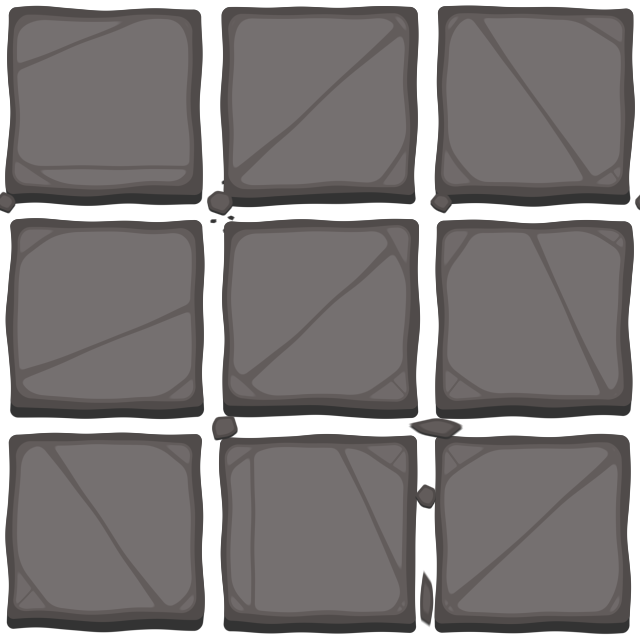
Give the GLSL for this pattern, as a WebGL 1 fragment shader.

```glsl
precision highp float;
// Cartoon paving: a 3 by 3 grid of chipped, cracked stone slabs on white.
// Each slab stacks warped rounded boxes (side, rim, bevel, face); the face is
// cut by cracks and corner chips, and faceted pebbles lie at the joints.

uniform vec2 u_resolution;

#define GRID 3.0
#define SLAB_HALF vec2(0.455, 0.437)
#define SIDE_DEPTH 0.047
#define RIM_WIDTH 0.034
#define BEVEL_WIDTH 0.020
#define CRACK_WIDTH 0.009
#define ROUGHNESS 0.030
#define CHIP_GAP 0.011
#define FACE_COLOR vec3(0.46, 0.44, 0.44)
#define BEVEL_COLOR vec3(0.385, 0.36, 0.357)
#define RIM_COLOR vec3(0.315, 0.295, 0.29)
#define SIDE_COLOR vec3(0.20)

float hash(vec2 p) {
  return fract(sin(dot(p, vec2(127.1, 311.7))) * 43758.5);
}

// Gradient noise on a lattice that wraps after `period` cells.
float cornerSlope(vec2 cell, vec2 offset, float period, float seed) {
  float angle = 6.2832 * hash(mod(cell, period) + seed);
  return dot(vec2(cos(angle), sin(angle)), offset);
}

float noise(vec2 p, float period, float seed) {
  vec2 i = floor(p), f = p - i, e = vec2(1.0, 0.0);
  vec2 w = f * f * f * (f * (f * 6.0 - 15.0) + 10.0);
  float low = mix(cornerSlope(i, f, period, seed),
                  cornerSlope(i + e, f - e, period, seed), w.x);
  float high = mix(cornerSlope(i + e.yx, f - e.yx, period, seed),
                   cornerSlope(i + 1.0, f - 1.0, period, seed), w.x);
  return mix(low, high, w.y);
}

float smoothMax(float a, float b, float k) {
  float h = max(k - abs(a - b), 0.0) / k;
  return max(a, b) + h * h * k * 0.25;
}

float roundBox(vec2 p, vec2 halfSize, float radius) {
  vec2 q = abs(p) - halfSize + radius;
  return length(max(q, 0.0)) + min(max(q.x, q.y), 0.0) - radius;
}

// Faceted pebble: a rounded intersection of half planes.
float pebble(vec2 p, vec2 radius, float seed) {
  float d = -1.0;
  for (int i = 0; i < 6; i++) {
    float k = float(i);
    float angle = 1.0472 * (k + 0.7 * hash(vec2(k, seed)));
    d = smoothMax(d, dot(p / radius, vec2(cos(angle), sin(angle))) - 0.85, 0.2);
  }
  return d * min(radius.x, radius.y);
}

void paint(inout vec3 color, vec3 ink, float d, float px) {
  color = mix(color, ink, 1.0 - smoothstep(-px, px, d));
}

void paintPebble(inout vec3 color, vec2 p, vec2 radius, float seed, float px) {
  paint(color, SIDE_COLOR, pebble(p + vec2(0.0, 0.010), radius, seed), px);
  float d = pebble(p, radius, seed);
  paint(color, RIM_COLOR, d, px);
  paint(color, BEVEL_COLOR, d + 0.012, px);
}

// Cracks: one slanted line per slab, and a straight one on split slabs.
float cracks(vec2 p, vec2 id) {
  float row = 2.0 - id.y, beyond = id.x + row - 2.0;
  bool falling = (id.x > 1.5) != (row > 1.5);
  float split = 1.0 - step(0.5, abs(row - 2.0 * id.x));
  float lean = radians(falling ? -55.0 - 10.0 * beyond : 22.0 + 20.0 * min(id.x, 1.0));
  float shift = falling ? 0.15 * beyond + 0.1 * split
                        : (0.3 - 0.42 * row) * step(id.x, 0.5);
  vec2 along = vec2(cos(lean), sin(lean));
  float t = dot(p, along);
  float slanted = CRACK_WIDTH + 0.06 * t * t - abs(dot(p, vec2(-along.y, along.x)) - shift);
  float across = falling ? p.x : p.y;
  float straight = CRACK_WIDTH - abs(across + 0.31) - (1.0 - split);
  return max(slanted, straight);
}

void paintSlab(inout vec3 color, vec2 p, vec2 id, vec2 grid, float px) {
  vec2 wave = vec2(noise(grid * 3.0, 9.0, 3.0), noise(grid * 3.0, 9.0, 17.0));
  vec2 ripple = vec2(noise(grid * 4.0, 12.0, 31.0), noise(grid * 4.0, 12.0, 47.0));
  p -= vec2(0.0, SIDE_DEPTH * 0.5) + 0.016 * (vec2(hash(id), hash(id + 5.0)) - 0.5);
  vec2 outer = p + ROUGHNESS * wave;
  vec2 inner = p + ROUGHNESS * (0.6 * wave + 0.5 * ripple) + vec2(0.006, 0.0);
  vec2 drop = vec2(0.0, SIDE_DEPTH * 0.5);
  paint(color, SIDE_COLOR, roundBox(outer + drop, SLAB_HALF + drop, 0.035), px);
  paint(color, RIM_COLOR, roundBox(outer, SLAB_HALF, 0.035), px);
  float bevel = roundBox(inner, SLAB_HALF - RIM_WIDTH, 0.07);
  paint(color, BEVEL_COLOR, bevel, px);

  // Corner chips, each with its own size and slant.
  vec2 corner = sign(inner), key = id * 2.0 + corner;
  vec2 q = SLAB_HALF - abs(inner);
  vec2 slope = normalize(vec2(1.0, mix(0.55, 1.7, hash(key + 11.0))));
  float cut = dot(q, slope) - mix(0.09, 0.19, hash(key + 23.0));
  float chip = smoothMax(bevel + 0.012, cut + CHIP_GAP, 0.02);
  float seam = 0.006 - abs(q.x - q.y * 0.8) - step(hash(key + 37.0), 0.6);
  paint(color, mix(BEVEL_COLOR, FACE_COLOR, 0.7), smoothMax(chip, seam, 0.012), px);

  float face = roundBox(inner, SLAB_HALF - RIM_WIDTH - BEVEL_WIDTH, 0.05);
  face = smoothMax(face, CHIP_GAP - cut, 0.04);
  paint(color, FACE_COLOR, smoothMax(face, cracks(p + 0.01 * ripple, id), 0.025), px);
}

void main() {
  vec2 grid = gl_FragCoord.xy / u_resolution * GRID;
  float px = 0.75 * GRID / min(u_resolution.x, u_resolution.y);
  vec3 color = vec3(1.0);
  vec2 joint = mod(floor(grid + 0.5), GRID);
  vec2 q = fract(grid + 0.5) - 0.5;

  // Specks around one joint, under the slabs.
  if (joint.x == 1.0 && joint.y == 2.0) {
    for (int i = 0; i < 6; i++) {
      float k = float(i), angle = k * 1.05 + hash(vec2(k, 2.0));
      vec2 center = vec2(0.04, 0.03) + 0.12 * vec2(0.4 * cos(angle), sin(angle));
      paint(color, SIDE_COLOR, pebble(q - center, vec2(0.016, 0.010), k), px);
    }
  }
  paintSlab(color, fract(grid) - 0.5, floor(mod(grid, GRID)), grid, px);

  // Pebbles at the joints, and strays along the last upright gap.
  float seed = joint.x + 3.0 * joint.y;
  if (joint.y > 0.5 && joint.x + joint.y > 1.5) {
    vec2 center = vec2(0.02 + 0.05 * hash(joint), 0.055 * (joint.y - 1.0));
    float big = joint.x == 1.0 ? 1.3 : 1.0;
    vec2 radius = vec2(0.052 + 0.07 * step(0.5, joint.x - joint.y), 0.043) * big;
    paintPebble(color, q - center, radius, seed, px);
  }
  if (joint.x > 1.5 && joint.y < 1.5) {
    vec2 center = vec2(0.0, mix(0.19, -0.324, joint.y));
    vec2 radius = mix(vec2(0.035, 0.12), vec2(0.050, 0.055), joint.y);
    paintPebble(color, q - center, radius, seed + 9.0, px);
  }
  gl_FragColor = vec4(color, 1.0);
}
```
